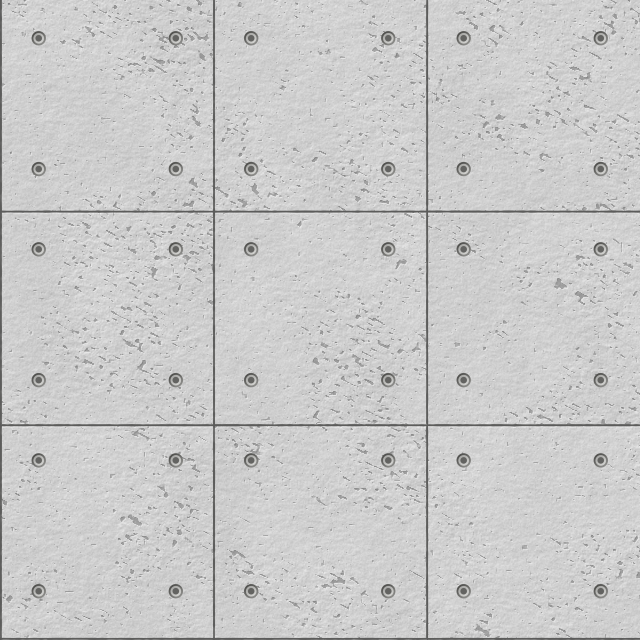
Reproduce this texture procedurally as a three.js fragment shader.

```glsl
// Pale cast concrete wall: three by three panels, dark joints and four tie-bolt holes per panel.
varying vec2 vUv;

// Layout, in units of the canvas
const float PANELS = 3.0;
const vec2 JOINT_START = vec2(0.0014, 0.0018);
const vec2 JOINT_PITCH = vec2(0.3330, 0.3338);
const float JOINT_HALF = 0.0015;
const vec2 BOLT_START = vec2(0.0605, 0.0762);
const vec2 BOLT_PITCH = vec2(0.3320, 0.3298);
const vec2 BOLT_SPACING = vec2(0.2142, 0.2044);
const float HOLE_RADIUS = 0.0112;
const float WASHER_RADIUS = 0.0083;
const float CORE_RADIUS = 0.0051;
const float SOFT = 0.0010;

// Surface
const vec2 TO_LIGHT = vec2(-0.0011, 0.0015);
const float RELIEF_GAIN = 0.26;
const float PIT_DEPTH = 0.45;
const float PIT_DARKNESS = 0.42;
const float STAIN_GAIN = 0.045;
const float GRAIN_GAIN = 0.045;

const vec3 CONCRETE = vec3(0.812, 0.812, 0.812);
const vec3 PIT_COLOR = vec3(0.36, 0.36, 0.36);
const vec3 JOINT_COLOR = vec3(0.36, 0.36, 0.355);
const vec3 HOLE_COLOR = vec3(0.43, 0.43, 0.42);
const vec3 WASHER_COLOR = vec3(0.74, 0.74, 0.73);
const vec3 CORE_COLOR = vec3(0.39, 0.39, 0.38);

float hash(vec2 p) {
  vec3 q = fract(p.xyx * 0.1031);
  q += dot(q, q.yzx + 33.33);
  return fract((q.x + q.y) * q.z);
}

float noise(vec2 p) {
  vec2 i = floor(p), f = fract(p);
  f = f * f * (3.0 - 2.0 * f);
  return mix(mix(hash(i), hash(i + vec2(1.0, 0.0)), f.x),
             mix(hash(i + vec2(0.0, 1.0)), hash(i + 1.0), f.x), f.y);
}

vec2 rotate(vec2 p, float a) {
  return vec2(cos(a) * p.x + sin(a) * p.y, cos(a) * p.y - sin(a) * p.x);
}

float fill(float d) {
  return 1.0 - smoothstep(-SOFT, SOFT, d);
}

// Clusters of rough cast, heavier toward the right of each panel
float roughness(vec2 p, vec2 local) {
  float patches = 0.6 * noise(p * vec2(9.0, 12.0)) + 0.4 * noise(p * 27.0 + 7.0);
  return smoothstep(0.38, 0.78, patches + 0.22 * (local.x - 0.4));
}

// Short slanting tears plus a few stray pinholes
float pits(vec2 p, float rough) {
  vec2 warp = 0.006 * vec2(noise(p * 31.0), noise(p * 31.0 + 40.0));
  vec2 q = rotate(p + warp, -0.5);
  float tears = noise(q * vec2(115.0, 255.0)) + 0.18 * (noise(p * 310.0) - 0.5);
  float pinholes = noise(p * vec2(170.0, 230.0) + 19.0);
  float edge = mix(0.95, 0.74, rough);
  return max(smoothstep(edge, edge + 0.14, tears),
             0.7 * smoothstep(0.90, 0.98, pinholes));
}

float surfaceHeight(vec2 p, float rough) {
  vec2 q = rotate(p, -0.25);
  float h = 0.45 * noise(q * vec2(75.0, 115.0))
          + 0.35 * noise(q * vec2(150.0, 230.0) + 11.0)
          + 0.20 * noise(p * 390.0 + 23.0);
  return h * mix(0.8, 1.25, rough) - PIT_DEPTH * pits(p, rough);
}

vec3 concrete(vec2 uv) {
  vec2 grid = (uv - JOINT_START) / JOINT_PITCH;
  vec2 id = floor(grid);
  vec2 p = uv + 2.0 + 6.0 * vec2(hash(id + 5.0), hash(id + 17.0));
  float rough = roughness(p, fract(grid));
  float relief = surfaceHeight(p, rough) - surfaceHeight(p + TO_LIGHT, rough);
  float stain = 0.6 * noise(p * vec2(11.0, 7.0) + 3.0) + 0.4 * noise(p * 34.0) - 0.5;
  float grain = noise(p * 560.0 + 31.0) - 0.5;
  vec3 color = CONCRETE + clamp(RELIEF_GAIN * relief, -0.24, 0.07);
  color += STAIN_GAIN * stain + GRAIN_GAIN * grain;
  return mix(color, PIT_COLOR, PIT_DARKNESS * pits(p, rough));
}

vec3 addJoints(vec3 color, vec2 uv) {
  vec2 grid = (uv - JOINT_START) / JOINT_PITCH;
  vec2 line = clamp(floor(grid + 0.5), 0.0, PANELS - 1.0);
  vec2 offset = uv - JOINT_START - line * JOINT_PITCH;
  float chips = 0.0006 * (noise(uv * 170.0) - 0.5);
  float d = min(abs(offset.x), abs(offset.y)) - JOINT_HALF + chips;
  // Lit lip under each horizontal joint
  color += 0.05 * fill(abs(offset.y + 0.0032) - 0.0006);
  return mix(color, JOINT_COLOR, fill(d));
}

vec3 addBolts(vec3 color, vec2 uv) {
  vec2 q = uv - BOLT_START;
  vec2 cell = clamp(floor((q + 0.05) / BOLT_PITCH), 0.0, PANELS - 1.0);
  q -= cell * BOLT_PITCH;
  q -= BOLT_SPACING * step(BOLT_SPACING * 0.5, q);
  float r = length(q);
  // Recess: shaded on the lit side, brighter opposite
  float facing = dot(q / max(r, 0.0001), normalize(TO_LIGHT));
  color = mix(color, HOLE_COLOR - 0.11 * facing, fill(r - HOLE_RADIUS));
  color = mix(color, WASHER_COLOR - 0.07 * facing, fill(r - WASHER_RADIUS));
  return mix(color, CORE_COLOR, fill(r - CORE_RADIUS));
}

void main() {
  vec3 color = addJoints(concrete(vUv), vUv);
  gl_FragColor = vec4(addBolts(color, vUv), 1.0);
}
```
